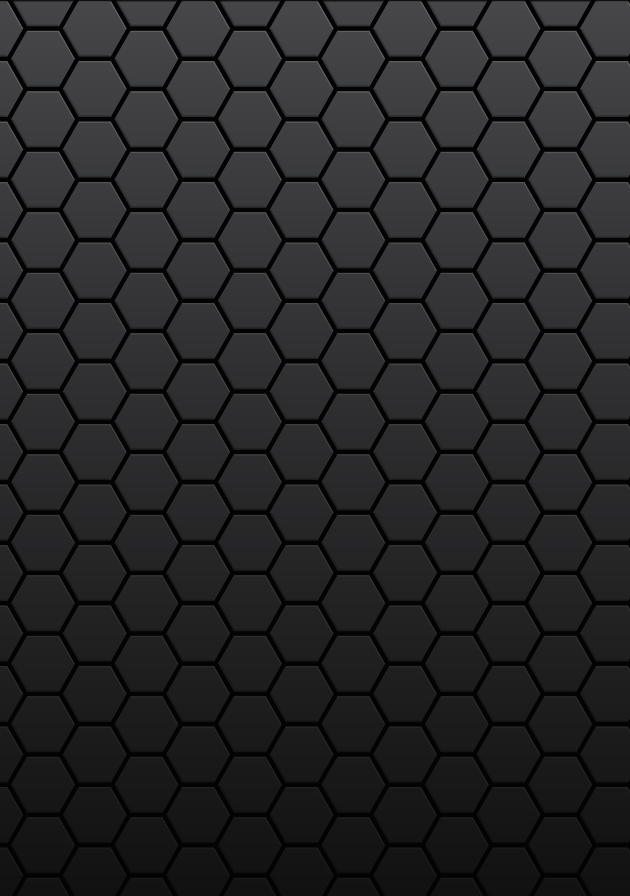
A Shadertoy shader for this pattern:

```glsl
#define COLUMNS 12.18
#define ROWS 14.81
#define PHASE vec2(0.831, 0.972)
#define GAP_HALF 0.036
#define RIM_WIDTH 0.022
#define RIM_GAIN 0.42
#define SHADE_WIDTH 0.05
#define LIGHT_DIR vec2(0.5, 0.866)
#define TOP_COLOR vec3(0.272, 0.274, 0.282)
#define BOTTOM_COLOR vec3(0.068, 0.068, 0.071)
#define GAP_COLOR vec3(0.012)
#define RIM_TINT vec3(1.05, 1.0, 0.94)

const float SIN60 = 0.8660254;

// Distance from the centre of a flat-topped hexagon; its border lies at 0.5
float hexRadius(vec2 p) {
    p = abs(p);
    return max(p.y, dot(p, vec2(SIN60, 0.5)));
}

// Offset from the nearest point of a lattice two columns wide, one row high
vec2 latticeOffset(vec2 p) {
    vec2 period = vec2(2.0 * SIN60, 1.0);
    return mod(p + 0.5 * period, period) - 0.5 * period;
}

// Two interleaved lattices form the honeycomb
vec2 honeycombOffset(vec2 p) {
    vec2 a = latticeOffset(p);
    vec2 b = latticeOffset(p - vec2(SIN60, 0.5));
    return hexRadius(a) < hexRadius(b) ? a : b;
}

// Outward normal of the side closest to p
vec2 sideNormal(vec2 p) {
    vec2 side = vec2(p.x < 0.0 ? -1.0 : 1.0, p.y < 0.0 ? -1.0 : 1.0);
    vec2 q = abs(p);
    bool flatSide = q.y > dot(q, vec2(SIN60, 0.5));
    return side * (flatSide ? vec2(0.0, 1.0) : vec2(SIN60, 0.5));
}

void mainImage(out vec4 fragColor, in vec2 fragCoord) {
    vec2 uv = fragCoord / iResolution.xy;
    vec2 grid = vec2(uv.x * COLUMNS, (uv.y - 1.0) * ROWS);
    grid += vec2(-PHASE.x, PHASE.y);

    vec2 local = honeycombOffset(grid * vec2(SIN60, 1.0));
    float inset = 0.5 - GAP_HALF - hexRadius(local);
    float pixel = ROWS / iResolution.y;

    // Broad vertical fade with a slight gradient on each tile
    vec3 face = mix(BOTTOM_COLOR, TOP_COLOR, uv.y);
    face *= 1.0 + 0.06 * local.y;

    // Lit upper rims and softly shaded lower rims
    float light = dot(sideNormal(local), LIGHT_DIR);
    float rim = 1.0 - smoothstep(RIM_WIDTH - 0.5 * pixel, RIM_WIDTH + 0.5 * pixel, inset);
    float shade = 1.0 - smoothstep(0.0, SHADE_WIDTH, inset);
    vec3 color = face * (1.0 - 0.4 * shade * max(-light, 0.0));
    color += face * RIM_TINT * RIM_GAIN * rim * max(light, 0.0);

    // Dark grooves and a thin dark line along the top border
    float tile = smoothstep(-0.5 * pixel, 0.5 * pixel, inset);
    color = mix(GAP_COLOR, color, tile);
    float border = 1.0 - smoothstep(0.0, 0.003, 1.0 - uv.y);
    color = mix(color, GAP_COLOR, 0.85 * border);

    fragColor = vec4(color, 1.0);
}
```
